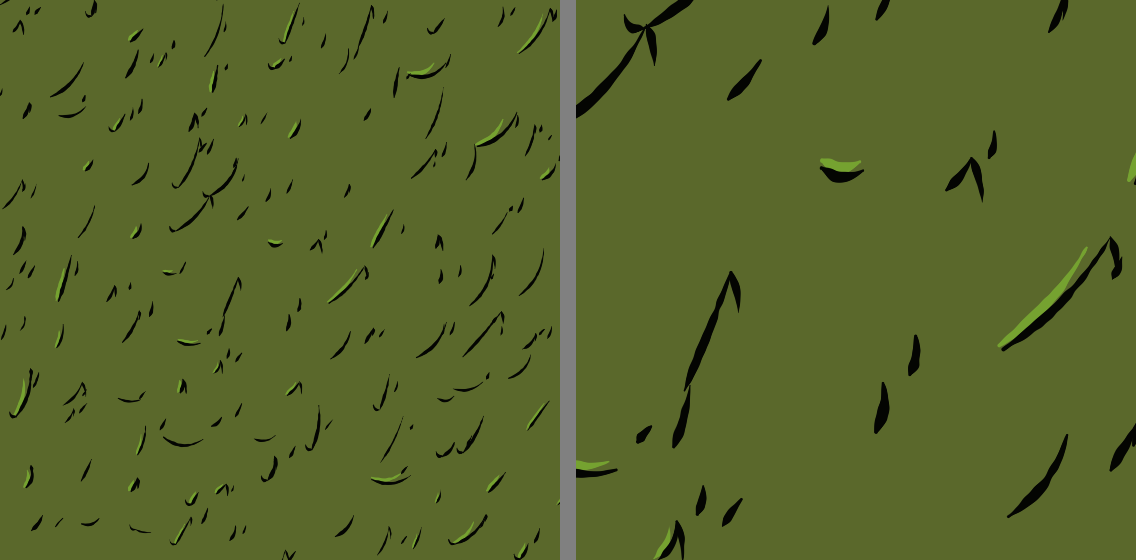
Left: the whole. Right: its middle third, enlarged.
Write a WebGL 1 fragment shader that draws this texture.

```glsl
precision highp float;
// Flat olive ground with scattered inky grass strokes, some lit by bright green.
uniform vec2 u_resolution;

const vec3 GROUND = vec3(0.353, 0.408, 0.170);
const vec3 INK = vec3(0.015, 0.020, 0.008);
const vec3 HIGHLIGHT = vec3(0.460, 0.635, 0.190);

const float CELLS = 11.0;           // tufts across the canvas
const float JITTER = 0.68;          // scatter inside a cell
const float EMPTY_SHARE = 0.08;
const float FLAT_SHARE = 0.12;      // tufts lying down as shallow bowls
const float HIGHLIGHT_SHARE = 0.32;
const float CUSP_SHARE = 0.38;      // tufts with a stroke falling from the tip
const float CURL_SHARE = 0.16;      // tufts with a small curl at the base
const float COMPANION_SHARE = 0.36;
const float LEAN = 1.07;            // mean direction in radians
const float LEAN_SPREAD = 0.42;
const vec2 LENGTH_RANGE = vec2(0.024, 0.108);
const vec2 HALF_WIDTH_RANGE = vec2(0.0020, 0.0042);
const float ROUGHNESS = 0.0011;
const float ROUGH_SCALE = 170.0;

vec4 hash4(vec2 cell, float seed) {
  vec4 h = fract(vec4(cell.xyx, seed + cell.y) * vec4(0.1031, 0.1030, 0.0973, 0.1099));
  h += dot(h, h.wzxy + 33.33);
  return fract((h.xxyz + h.yzzw) * h.zywx);
}

float valueNoise(vec2 p) {
  vec2 i = floor(p);
  vec2 f = fract(p);
  f = f * f * (3.0 - 2.0 * f);
  float low = mix(hash4(i, 9.0).x, hash4(i + vec2(1.0, 0.0), 9.0).x, f.x);
  float high = mix(hash4(i + vec2(0.0, 1.0), 9.0).x, hash4(i + 1.0, 9.0).x, f.x);
  return mix(low, high, f.y);
}

vec2 heading(float angle) {
  return vec2(cos(angle), sin(angle));
}

// Distance to a sagging brush stroke, full near its base and thin at its tip.
float stroke(vec2 p, vec2 base, float angle, float len, float halfWidth, float sag) {
  vec2 dir = heading(angle);
  vec2 q = p - base;
  q = vec2(dot(q, dir), dot(q, vec2(-dir.y, dir.x)));
  float t = clamp(q.x / len, 0.0, 1.0);
  float bow = -4.0 * sag * len * t * (1.0 - t);
  float slope = -4.0 * sag * (1.0 - 2.0 * t);
  float across = (q.y - bow) / sqrt(1.0 + slope * slope);
  float taper = mix(1.0, 0.15, t * t) * smoothstep(-0.15, 0.3, t);
  return length(vec2(q.x - t * len, across)) - halfWidth * taper;
}

// Returns distances to ink (x) and highlight (y) of one cell's tuft.
vec2 tuft(vec2 p, vec2 cell) {
  vec2 dist = vec2(1.0);
  vec4 place = hash4(cell, 1.0);
  vec4 shape = hash4(cell, 2.0);
  vec4 extras = hash4(cell, 3.0);
  if (place.z < EMPTY_SHARE) return dist;

  vec2 center = (cell + 0.5 + (place.xy - 0.5) * JITTER) / CELLS;
  bool lying = place.w < FLAT_SHARE;
  float len = mix(LENGTH_RANGE.x, LENGTH_RANGE.y, shape.x * shape.x);
  float angle = LEAN + (shape.y - 0.5) * 2.0 * LEAN_SPREAD * (0.4 + 0.6 * shape.w);
  float sag = mix(-0.02, 0.15, shape.z);
  if (lying) {
    angle = mix(-0.25, 0.35, shape.y);
    sag = mix(0.08, 0.23, shape.z);
    len = min(len, 0.07);
  }
  float halfWidth = mix(HALF_WIDTH_RANGE.x, HALF_WIDTH_RANGE.y, shape.w);
  vec2 dir = heading(angle);
  vec2 base = center - 0.5 * len * dir;
  vec2 tip = center + 0.5 * len * dir;
  dist.x = stroke(p, base, angle, len, halfWidth, sag);

  // Highlight hugging the upper left side
  if (extras.x < HIGHLIGHT_SHARE) {
    vec2 side = vec2(-dir.y, dir.x) * halfWidth * 1.15;
    dist.y = stroke(p, base + side, angle + 0.03, len * mix(0.65, 0.95, extras.w),
                    halfWidth * 1.15, sag);
  }
  // Cusp and curl
  if (extras.y < CUSP_SHARE && !lying) {
    float fall = mix(-1.7, -1.25, extras.w);
    dist.x = min(dist.x, stroke(p, tip, fall, mix(0.012, 0.03, extras.w), halfWidth * 0.85, -0.06));
  }
  if (extras.z < CURL_SHARE) {
    dist.x = min(dist.x, stroke(p, base, 2.5, 0.014, halfWidth * 0.8, -0.25));
  }
  // Short companions to the right
  for (int i = 0; i < 2; i++) {
    float n = float(i);
    vec4 r = hash4(cell, 5.0 + n);
    if (r.x < COMPANION_SHARE) {
      vec2 start = center + vec2(0.018 + 0.015 * n, mix(-0.008, 0.022, r.y));
      float mark = stroke(p, start, LEAN + 0.6 * (r.z - 0.4), mix(0.010, 0.029, r.w),
                          mix(0.0018, 0.0034, r.y), 0.12 * (r.z - 0.3));
      dist.x = min(dist.x, mark);
    }
  }
  return dist;
}

void main() {
  float canvas = min(u_resolution.x, u_resolution.y);
  vec2 p = gl_FragCoord.xy / canvas;
  float pixel = 1.0 / canvas;
  vec2 home = floor(p * CELLS);
  vec2 dist = vec2(1.0);
  for (int y = -1; y <= 1; y++) {
    for (int x = -1; x <= 1; x++) {
      dist = min(dist, tuft(p, home + vec2(float(x), float(y))));
    }
  }
  // Dry brush edges
  dist += (valueNoise(p * ROUGH_SCALE) - 0.5) * ROUGHNESS;
  vec2 cover = 1.0 - smoothstep(-0.6 * pixel, 0.6 * pixel, dist);
  vec3 color = mix(GROUND, HIGHLIGHT, cover.y);
  color = mix(color, INK, cover.x);
  gl_FragColor = vec4(color, 1.0);
}
```
